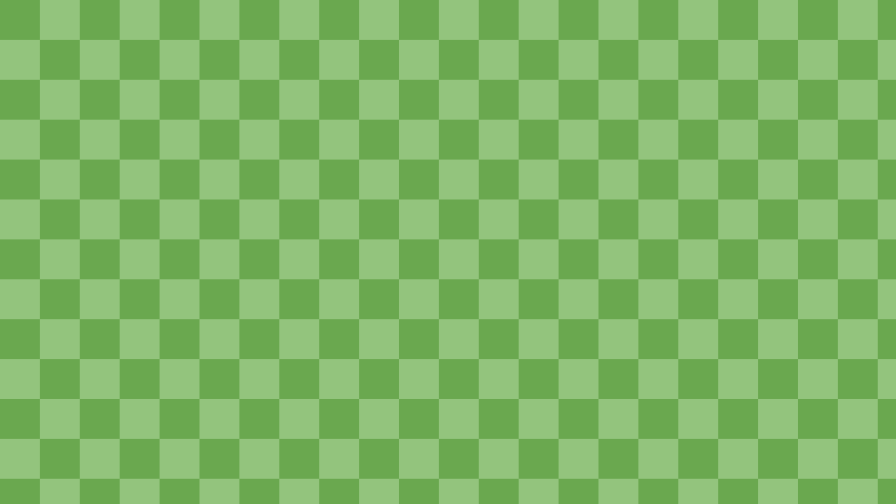
A WebGL 2 fragment shader for this pattern:

```glsl
#version 300 es
precision highp float;
// Flat two-tone green checkerboard, anchored at the top left corner.
// Each axis gives a smooth +1/-1 square wave; the product of the two
// waves picks the dark or the light tile, with edges one pixel soft.

uniform vec2 u_resolution;
out vec4 fragColor;

const float ROWS = 12.632;                   // tiles per canvas height
const vec3 DARK_GREEN = vec3(0.416, 0.659, 0.310);
const vec3 LIGHT_GREEN = vec3(0.576, 0.769, 0.490);

// Square wave of period 2: +1 on even cells, -1 on odd ones.
// The ramp at each edge is as wide as softness, in cells.
vec2 squareWave(vec2 cell, float softness) {
    vec2 edgeDistance = 0.5 - abs(mod(cell, 2.0) - 0.5);
    // Fold the far end of the period back onto the odd cell.
    edgeDistance = max(edgeDistance, mod(cell, 2.0) - 2.0);
    return clamp(2.0 * edgeDistance / softness, -1.0, 1.0);
}

// Coverage of the dark tiles, from 0 to 1.
float checker(vec2 cell, float softness) {
    vec2 wave = squareWave(cell + softness * 0.0, softness);
    return 0.5 + 0.5 * wave.x * wave.y;
}

void main() {
    // Tile coordinates, counted rightward and downward from the top left.
    vec2 fromTopLeft = vec2(gl_FragCoord.x, u_resolution.y - gl_FragCoord.y);
    float tilesPerPixel = ROWS / u_resolution.y;
    float dark = checker(fromTopLeft * tilesPerPixel, tilesPerPixel);
    fragColor = vec4(mix(LIGHT_GREEN, DARK_GREEN, dark), 1.0);
}
```
